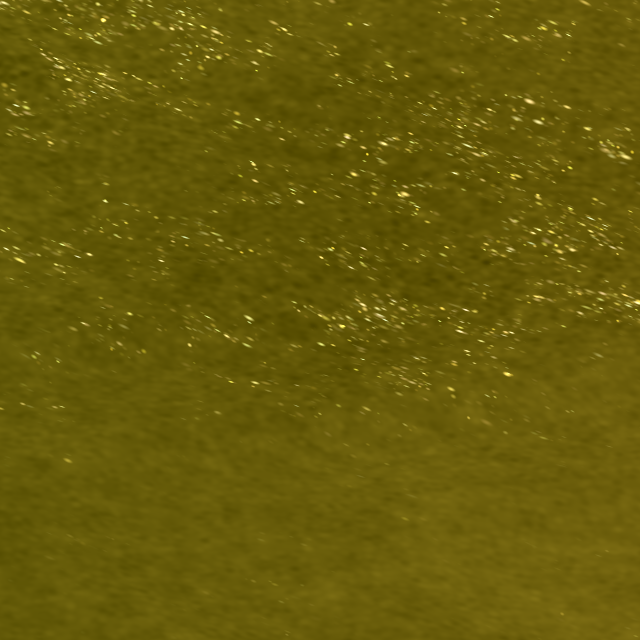
A three.js fragment shader for this texture:

```glsl
// Murky olive water with slanted ripples and scattered sun glints.
varying vec2 vUv;

#define WATER_DARK vec3(0.335, 0.297, 0.000)
#define WATER_LIGHT vec3(0.467, 0.413, 0.066)
#define GLINT_WARM vec3(0.78, 0.71, 0.40)
#define GLINT_WHITE vec3(0.82, 0.78, 0.86)
#define SLANT 0.17
#define GLINT_SHEAR 0.45
#define RIPPLE_CONTRAST 0.16
#define GRAIN_CONTRAST 0.26
#define GLINT_CELLS vec2(62.0, 142.0)
#define GLINT_DENSITY 0.50
#define GLINT_STRENGTH 0.84
#define GLINT_LAYERS 3

// Four random values for a cell
vec4 cellRandom(vec2 cell) {
  vec4 p = fract(cell.xyxy * vec4(0.1031, 0.1030, 0.0973, 0.1099));
  p += dot(p, p.wzxy + 33.33);
  return fract((p.xxyz + p.yzzw) * p.zywx);
}

// Soft round patch, 1 at its centre
float softPatch(vec2 p, vec2 centre, vec2 radius) {
  vec2 d = (p - centre) / radius;
  return exp(-dot(d, d));
}

// Cellular noise: smooth sum of light and dark blobs, about -1 to 1
float blobNoise(vec2 p) {
  vec2 home = floor(p);
  float sum = 0.0;
  for (int y = -1; y <= 1; y++) {
    for (int x = -1; x <= 1; x++) {
      vec2 cell = home + vec2(float(x), float(y));
      vec4 rnd = cellRandom(cell + 57.0);
      vec2 d = p - cell - rnd.xy;
      float fall = max(0.0, 1.0 - dot(d, d));
      sum += (rnd.z * 2.0 - 1.0) * fall * fall;
    }
  }
  return sum;
}

// One layer of small tinted glints, at most one per cell
vec3 glintLayer(vec2 p, float density, float seed) {
  vec2 home = floor(p);
  vec3 light = vec3(0.0);
  for (int y = -1; y <= 1; y++) {
    for (int x = -1; x <= 1; x++) {
      vec2 cell = home + vec2(float(x), float(y));
      vec4 place = cellRandom(cell + seed);
      vec4 look = cellRandom(cell + seed + 211.0);
      vec2 radius = vec2(mix(0.35, 0.85, look.x), mix(0.38, 0.60, look.y));
      vec2 d = p - cell - place.xy;
      d.y += GLINT_SHEAR * d.x;
      d /= radius;
      float fall = max(0.0, 1.0 - dot(d, d));
      float shown = smoothstep(0.0, 0.10, density - place.z);
      float power = mix(0.14, 1.0, look.z * look.z * look.z);
      vec3 tint = mix(GLINT_WARM, GLINT_WHITE, look.w);
      tint += 0.30 * (look.yzx - 0.5) * vec3(1.0, 0.5, 1.0);
      light += tint * power * shown * fall * fall;
    }
  }
  return light;
}

// Where the sun catches the surface
float sunlitArea(vec2 uv) {
  float area = 0.09 + 0.26 * smoothstep(0.15, 0.70, uv.y);
  area += 0.50 * softPatch(uv, vec2(0.08, 0.89), vec2(0.24, 0.14));
  area += 0.50 * softPatch(uv, vec2(0.90, 0.56), vec2(0.28, 0.08));
  area += 0.28 * softPatch(uv, vec2(0.52, 0.52), vec2(0.28, 0.06));
  area += 0.26 * softPatch(uv, vec2(0.74, 0.74), vec2(0.20, 0.07));
  area += 0.20 * softPatch(uv, vec2(0.64, 0.39), vec2(0.16, 0.03));
  return area;
}

void main() {
  // Wave axes: along and across the slanted crests
  float c = cos(SLANT);
  float s = sin(SLANT);
  vec2 wave = vec2(vUv.x * c - vUv.y * s, vUv.x * s + vUv.y * c);
  wave.y += 0.006 * sin(wave.x * 11.0 + 5.0 * sin(wave.y * 7.0));

  // Broad shading and fine ripples
  float sunlit = sunlitArea(vUv);
  float swell = blobNoise(wave * vec2(5.0, 13.0));
  float ripple = blobNoise(wave * vec2(24.0, 62.0) + 19.0);
  float grain = blobNoise(wave * vec2(80.0, 150.0) + 41.0);
  float tone = 0.44 + 0.38 * softPatch(vUv, vec2(1.0, 0.08), vec2(0.55, 0.40));
  tone += 0.16 * softPatch(vUv, vec2(1.0, 1.0), vec2(0.30, 0.25));
  tone -= 0.24 * softPatch(vUv, vec2(0.58, 0.68), vec2(0.42, 0.26));
  tone += RIPPLE_CONTRAST * (0.7 * swell + ripple);
  tone += GRAIN_CONTRAST * grain * (0.6 + sunlit);
  vec3 color = mix(WATER_DARK, WATER_LIGHT, tone);
  color += vec3(0.005, -0.003, 0.0) * (vUv.x * 2.0 - 1.0);

  // Glints gather in clumps along the crests
  float clump = blobNoise(wave * vec2(9.0, 25.0) + 83.0) + 0.9 * ripple;
  float density = GLINT_DENSITY * sunlit * smoothstep(-0.7, 1.1, clump);
  vec3 glints = vec3(0.0);
  float scale = 1.0;
  for (int i = 0; i < GLINT_LAYERS; i++) {
    float seed = 131.0 + 97.0 * float(i);
    glints += glintLayer(wave * GLINT_CELLS * scale, density, seed);
    scale *= 1.3;
  }
  color += GLINT_STRENGTH * glints;

  gl_FragColor = vec4(clamp(color, 0.0, 1.0), 1.0);
}
```
